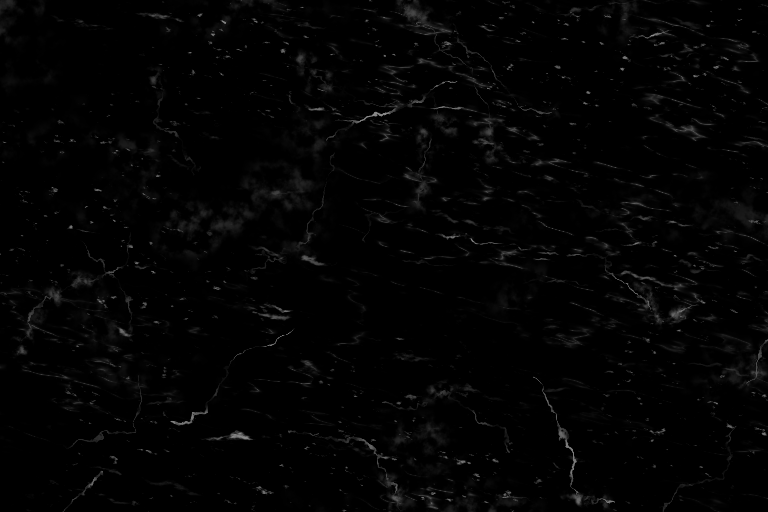
Write a WebGL 2 fragment shader that draws this texture.

```glsl
#version 300 es
precision highp float;
uniform vec2 u_resolution;
out vec4 fragColor;

vec3 hash3(float n) {
    return fract(sin(n * vec3(12.71, 31.17, 74.7) + vec3(1.3, 4.1, 2.7)) * 4375.85);
}

float hash(vec2 p) {
    vec3 q = fract(p.xyx * vec3(0.1031, 0.1030, 0.0973));
    q += dot(q, q.yzx + 33.33);
    return fract((q.x + q.y) * q.z);
}

float noise(vec2 p) {
    vec2 i = floor(p), f = fract(p);
    f = f * f * (3.0 - 2.0 * f);
    return mix(mix(hash(i), hash(i + vec2(1, 0)), f.x),
               mix(hash(i + vec2(0, 1)), hash(i + vec2(1, 1)), f.x), f.y);
}

float fbm(vec2 p) {
    float sum = 0.0, amp = 0.533;
    for (int i = 0; i < 4; i++) {
        sum += amp * noise(p);
        p = mat2(1.6, 1.2, -1.2, 1.6) * p + 17.3;
        amp *= 0.5;
    }
    return sum;
}

vec2 warp(vec2 p) {
    vec2 bend = vec2(fbm(p * 7.0 + 40.0), fbm(p * 7.0 + 91.0)) - 0.5;
    vec2 jag = vec2(fbm(p * 45.0 + 7.0), fbm(p * 45.0 + 63.0)) - 0.5;
    return p + 0.1 * bend + 0.032 * jag;
}

// Wandering chains of segments that swell into grainy patches
float cracks(vec2 p, vec2 q, float px) {
    float grain = fbm(p * 70.0);
    float swell = smoothstep(0.52, 0.82, noise(p * 7.0 + 5.0));
    float broken = smoothstep(0.3, 0.72, fbm(p * 32.0 + 31.0));
    float light = 0.0;
    for (int i = 0; i < 18; i++) {
        float id = float(i);
        vec3 h = hash3(id + 3.0);
        vec2 a = vec2(fract(id * 0.618 + 0.05) * 1.55 - 0.1, fract(id * 0.382 * 1.7 + h.x * 0.2) - 0.15);
        float angle = h.y < 0.62 ? 0.4 + 0.9 * h.y : 1.2 + 1.5 * h.y;
        float strength = mix(0.16, 0.55, h.z * h.z);
        for (int k = 0; k < 4; k++) {
            vec3 s = hash3(id * 5.0 + float(k) + 50.0);
            float turn = angle + 1.7 * (s.x - 0.5);
            vec2 ab = mix(0.04, 0.11, s.y) * vec2(cos(turn), sin(turn));
            float t = clamp(dot(q - a, ab) / dot(ab, ab), 0.0, 1.0);
            float d = length(q - a - ab * t);
            float w = mix(0.0001, 0.002, s.z * h.z) * (0.3 + 1.4 * grain);
            float core = 1.0 - smoothstep(w, w + 1.4 * px, d);
            float patchy = smoothstep(0.026, 0.003, d) * swell * smoothstep(0.36, 0.85, grain);
            light = max(light, strength * core * (0.1 + 0.9 * broken));
            light = max(light, (0.2 + 0.5 * strength) * patchy);
            a += ab;
        }
    }
    return light;
}

// Short frayed streaks, mostly sloping gently down to the right
float streaks(vec2 p, vec2 q, float px) {
    float fibre = smoothstep(0.34, 0.72, fbm(p * vec2(50.0, 130.0)));
    float light = 0.0;
    for (int i = 0; i < 54; i++) {
        vec3 h = hash3(float(i) + 200.0), s = hash3(float(i) + 300.0);
        vec2 c = vec2(1.5 * pow(h.x, 0.75), h.y);
        float tilt = -0.12 + 0.4 * (h.z - 0.5);
        vec2 l = mat2(cos(tilt), -sin(tilt), sin(tilt), cos(tilt)) * (q - c);
        float t = l.x / mix(0.02, 0.085, s.x);
        float taper = max(1.0 - t * t, 0.0);
        float w = mix(0.001, 0.006, s.y * s.y) * taper;
        float body = 1.0 - smoothstep(0.2 * w, w + px, abs(l.y));
        light = max(light, mix(0.12, 0.6, s.z * s.z) * body * taper * fibre);
    }
    return light;
}

// Broken hairlines from stretched noise, denser toward the right
float hairlines(vec2 p) {
    vec2 l = vec2(p.x - 0.25 * p.y, p.y + 0.25 * p.x);
    float line = exp(-65.0 * abs(fbm(l * vec2(6.0, 27.0) + 11.0) - 0.5));
    float zone = smoothstep(0.4, 0.85, noise(p * 3.5 + 23.0) + 0.15 * p.x);
    return 0.32 * line * zone * smoothstep(0.4, 0.75, fbm(p * vec2(40.0, 75.0)));
}

// Irregular tiny flecks gathered in loose clouds
float flecks(vec2 p) {
    float cloud = smoothstep(0.45, 0.85, noise(p * 4.5 + 60.0) + 0.14 * p.x);
    vec2 l = vec2(p.x - 0.25 * p.y, p.y + 0.25 * p.x);
    return 0.45 * cloud * smoothstep(0.72, 0.9, fbm(l * vec2(55.0, 105.0) + 8.0));
}

void main() {
    float px = 1.0 / u_resolution.y;
    vec2 p = gl_FragCoord.xy * px;
    vec2 q = warp(p);
    float light = cracks(p, q, px);
    light = max(light, streaks(p, mix(p, q, 0.6), px));
    light = max(light, hairlines(p));
    light = max(light, flecks(p));
    // Dim mottled haze under the veins
    float haze = smoothstep(0.54, 0.8, fbm(p * vec2(5.0, 7.0) + 3.0));
    light += 0.16 * haze * smoothstep(0.42, 0.85, fbm(p * 50.0));
    fragColor = vec4(vec3(light), 1.0);
}
```
